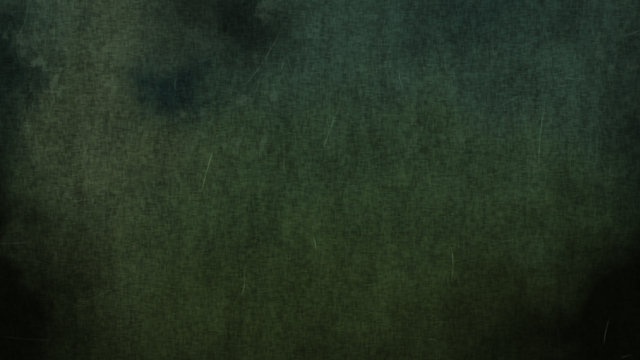
This texture is drawn by a Shadertoy shader. Its source:

```glsl
// Draws a worn dark green plaster wall with mottled stains, pale flakes, fine weave and scratches.

float hash(vec2 p) {
    vec3 q = fract(vec3(p.xyx) * 0.1031);
    q += dot(q, q.yzx + 33.33);
    return fract((q.x + q.y) * q.z);
}

vec2 hash2(vec2 p) {
    return vec2(hash(p), hash(p + 71.7));
}

// Smooth cellular noise: random cell values blended by distance to the cell points.
float cellNoise(vec2 p) {
    vec2 cell = floor(p), f = p - cell;
    float total = 0.0, weights = 0.0;
    for (int j = -1; j <= 1; j++)
    for (int i = -1; i <= 1; i++) {
        vec2 offset = vec2(i, j);
        vec2 d = offset + hash2(cell + offset) - f;
        float w = exp(-5.0 * dot(d, d));
        total += w * hash(cell + offset + 19.3);
        weights += w;
    }
    return total / weights;
}

// Layered noise, centred on zero.
float layers(vec2 p, int count) {
    float sum = 0.0, amp = 0.55;
    for (int i = 0; i < count; i++) {
        sum += amp * (cellNoise(p) - 0.5);
        p = mat2(1.6, 1.2, -1.2, 1.6) * p + 13.7;
        amp *= 0.6;
    }
    return sum;
}

float blob(vec2 p, vec2 centre, vec2 radius) {
    vec2 d = (p - centre) / radius;
    return exp(-dot(d, d));
}

// Slightly bowed thin stroke that fades towards both ends.
float scratch(vec2 p, vec2 centre, float angle, float len, float bow, float px) {
    vec2 dir = vec2(cos(angle), sin(angle));
    vec2 d = p - centre;
    float along = dot(d, dir) / len;
    float across = dot(d, vec2(-dir.y, dir.x)) - bow * along * along;
    float width = 0.0012;
    float core = 1.0 - smoothstep(0.0, width + px, abs(across));
    return core * (1.0 - smoothstep(0.3, 1.0, abs(along)));
}

float scratches(vec2 p, float aspect, float px) {
    float sum = 0.0;
    for (int i = 0; i < 44; i++) {
        vec2 id = vec2(i, 5.0);
        vec2 centre = hash2(id) * vec2(aspect, 1.0);
        float upright = step(0.45, hash(id + 11.0));
        float angle = mix(0.1, 1.45, upright) + 0.9 * (hash(id + 23.0) - 0.5);
        float len = mix(0.02, 0.13, pow(hash(id + 37.0), 2.0));
        float bow = 0.03 * (hash(id + 41.0) - 0.5);
        sum += scratch(p, centre, angle, len, bow, px) * hash(id + 53.0);
    }
    return sum;
}

vec3 wallColour(vec2 uv) {
    const vec3 MOSS = vec3(0.150, 0.193, 0.102);
    const vec3 FERN = vec3(0.160, 0.228, 0.145);
    const vec3 TEAL = vec3(0.158, 0.230, 0.188);
    const vec3 LICHEN = vec3(0.250, 0.282, 0.198);
    const vec3 DEEP_BLUE = vec3(0.065, 0.125, 0.125);
    vec3 col = mix(MOSS, FERN, smoothstep(0.08, 0.55, uv.y));
    col = mix(col, TEAL, smoothstep(0.45, 0.9, uv.y + 0.2 * (uv.x - 0.5)));
    col = mix(col, LICHEN, 0.65 * blob(uv, vec2(0.14, 0.6), vec2(0.13, 0.42)));
    col = mix(col, LICHEN, 0.35 * blob(uv, vec2(0.18, 0.95), vec2(0.10, 0.15)));
    col = mix(col, DEEP_BLUE, 0.8 * blob(uv, vec2(0.25, 0.74), vec2(0.07, 0.10)));
    col = mix(col, DEEP_BLUE, 0.6 * blob(uv, vec2(0.0, 0.75), vec2(0.06, 0.2)));
    return mix(col, DEEP_BLUE, 0.45 * blob(uv, vec2(0.77, 0.98), vec2(0.16, 0.14)));
}

float shadow(vec2 uv) {
    float s = 0.55 * blob(uv, vec2(0.34, 0.98), vec2(0.09, 0.13));
    s += 0.75 * blob(uv, vec2(0.0, 0.0), vec2(0.15, 0.36));
    s += 0.75 * blob(uv, vec2(0.94, 0.04), vec2(0.18, 0.28));
    s += 0.50 * blob(uv, vec2(1.02, 0.45), vec2(0.10, 0.6));
    s += 0.45 * blob(uv, vec2(-0.02, 0.5), vec2(0.05, 0.8));
    s += 0.25 * blob(uv, vec2(0.5, -0.02), vec2(0.5, 0.14));
    return min(s, 0.8);
}

void mainImage(out vec4 fragColor, in vec2 fragCoord) {
    const vec3 PALE = vec3(0.32, 0.40, 0.32);
    vec2 uv = fragCoord / iResolution.xy;
    vec2 p = fragCoord / iResolution.y;
    float aspect = iResolution.x / iResolution.y;

    // Stains with ragged borders
    vec2 warp = vec2(layers(p * 5.0, 5), layers(p * 5.0 + 40.0, 5));
    vec2 stained = uv + warp * vec2(0.13, 0.22);
    vec3 col = wallColour(stained) * (1.0 - shadow(stained));

    // Mottling, vertical streaks and woven grain
    float mottle = layers(p * 9.0 + 8.0, 5);
    float streak = layers(p * vec2(38.0, 6.0), 3);
    float weave = cellNoise(p * vec2(210.0, 75.0)) + cellNoise(p * vec2(80.0, 230.0)) - 1.0;
    col *= 1.0 + 0.27 * mottle + 0.22 * streak + 0.26 * weave;

    // Pale flakes, mostly in the upper part, then scratches
    float region = smoothstep(-0.05, 0.3, layers(p * 3.5 + 60.0, 3)) * smoothstep(0.1, 0.8, uv.y);
    float flakes = smoothstep(0.14, 0.34, layers(p * vec2(24.0, 20.0) + 90.0, 4));
    col = mix(col, PALE, 0.32 * flakes * region);
    float wear = 0.5 + cellNoise(p * 45.0);
    col += PALE * 0.22 * wear * scratches(p, aspect, 1.0 / iResolution.y);

    fragColor = vec4(max(col, 0.0), 1.0);
}
```
